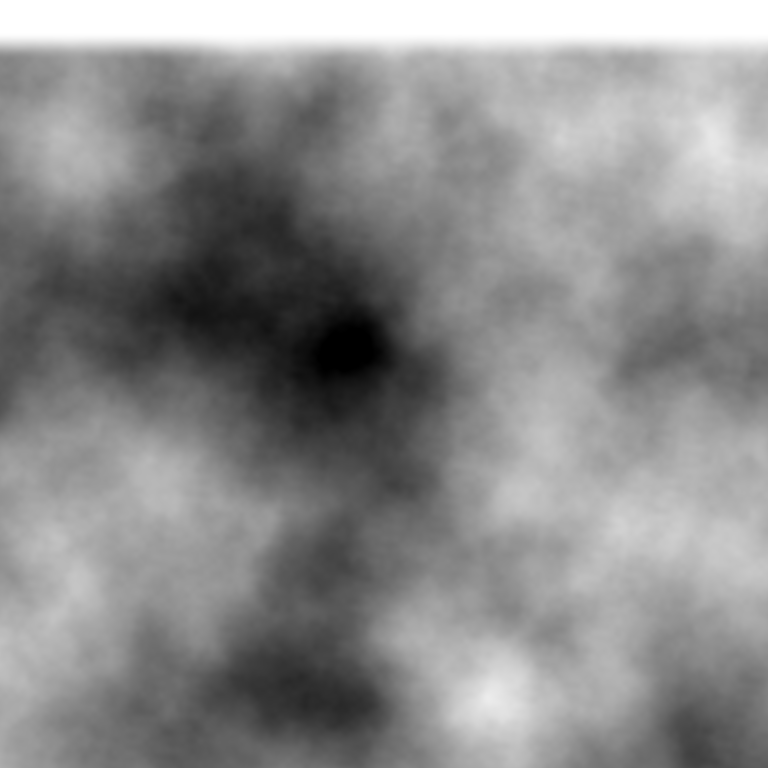
Give the GLSL for this texture, as a WebGL 2 fragment shader.

```glsl
#version 300 es
precision highp float;

uniform vec2 u_resolution;
out vec4 fragColor;

// Cloud noise
const int OCTAVES = 6;
const float BASE_CELLS = 4.0;
const float GAIN = 0.5;
const float CONTRAST = 1.13;
const float MID_TONE = 0.573;
const vec2 SEED_OFFSET = vec2(17.3, 5.8);

// Broad masses of shade and light
const vec2 SHADE_START = vec2(0.28, 0.75);
const vec2 SHADE_END = vec2(0.55, 0.50);
const float SHADE_RADIUS = 0.16;
const float SHADE_DEPTH = 0.25;
const vec2 LIGHT_CENTER = vec2(0.74, 0.79);
const float LIGHT_RADIUS = 0.14;
const float LIGHT_HEIGHT = 0.22;

// White band along the top edge
const float BAND_START = 0.922;
const float BAND_FULL = 0.958;

float hash(vec2 cell) {
    return fract(sin(dot(cell, vec2(127.1, 311.7))) * 43758.5453);
}

float valueNoise(vec2 p) {
    vec2 cell = floor(p);
    vec2 f = fract(p);
    vec2 w = f * f * (3.0 - 2.0 * f);
    float low = mix(hash(cell), hash(cell + vec2(1.0, 0.0)), w.x);
    float high = mix(hash(cell + vec2(0.0, 1.0)), hash(cell + vec2(1.0, 1.0)), w.x);
    return mix(low, high, w.y);
}

// Sum of rotated octaves, centred on zero
float cloudNoise(vec2 p) {
    const mat2 turnAndDouble = mat2(1.6, 1.2, -1.2, 1.6);
    float sum = 0.0;
    float amplitude = 0.5;
    for (int i = 0; i < OCTAVES; i++) {
        sum += amplitude * (valueNoise(p) - 0.5);
        p = turnAndDouble * p + vec2(11.7, 4.3);
        amplitude *= GAIN;
    }
    return sum;
}

float segmentDistance(vec2 p, vec2 a, vec2 b) {
    vec2 ab = b - a;
    float t = clamp(dot(p - a, ab) / dot(ab, ab), 0.0, 1.0);
    return length(p - a - ab * t);
}

float softBlob(float dist, float radius) {
    float r = dist / radius;
    return exp(-r * r);
}

void main() {
    vec2 uv = gl_FragCoord.xy / u_resolution;

    // Cloud tone over the broad masses
    float tone = MID_TONE + CONTRAST * cloudNoise(uv * BASE_CELLS + SEED_OFFSET);
    tone -= SHADE_DEPTH * softBlob(segmentDistance(uv, SHADE_START, SHADE_END), SHADE_RADIUS);
    tone += LIGHT_HEIGHT * softBlob(distance(uv, LIGHT_CENTER), LIGHT_RADIUS);

    // Fade to the top band
    tone = mix(clamp(tone, 0.0, 1.0), 1.0, smoothstep(BAND_START, BAND_FULL, uv.y));
    fragColor = vec4(vec3(tone), 1.0);
}
```
